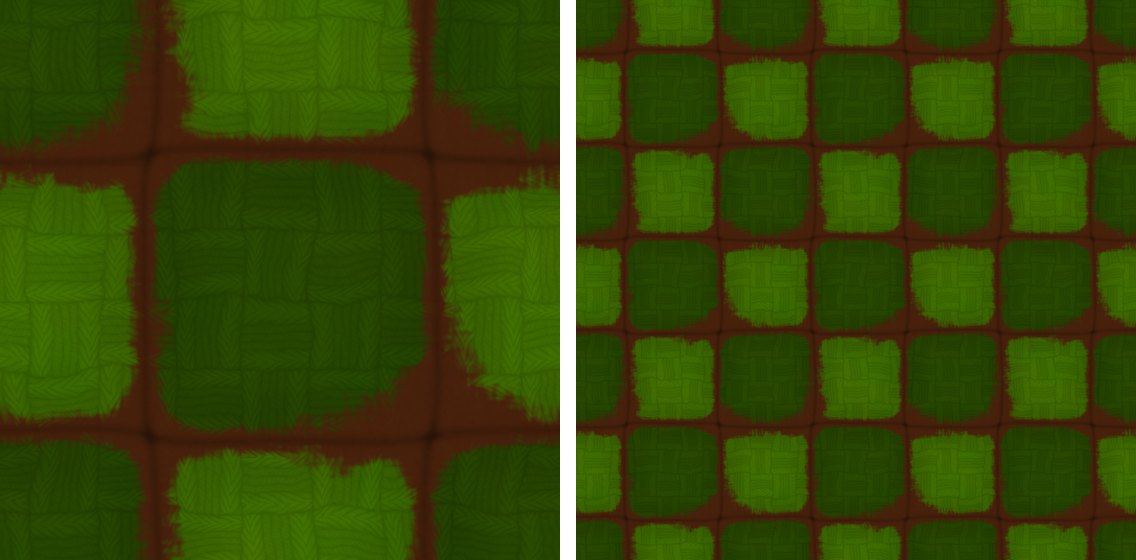
Left: one tile. Right: repeated 3 by 3.
Give the GLSL for this pattern, as a three.js fragment shader.

```glsl
// Checkered quilt of dark and light green knitted squares with soft brown earth along the seams.
#define CELLS 2.0
#define PATCHES 8.0
#define STRANDS 6.0
#define QUILT_CENTER vec2(0.518, 0.473)
#define PATCH_SHIFT vec2(0.47, 0.70)
#define BULGE 0.024
#define EARTH_WIDTH 0.046
#define CORNER_RADIUS 0.21
#define DARK_GREEN vec3(0.145, 0.269, 0.0)
#define LIGHT_GREEN vec3(0.232, 0.408, 0.0)
#define EARTH vec3(0.278, 0.127, 0.044)

varying vec2 vUv;

const float PI = 3.14159;

float hash(vec2 p) {
  vec3 q = fract(vec3(p.xyx) * 0.1031);
  q += dot(q, q.yzx + 33.33);
  return fract((q.x + q.y) * q.z);
}

// Value noise that wraps after a whole number of lattice steps
float noise(vec2 uv, vec2 freq, float seed) {
  vec2 p = uv * freq;
  vec2 i = floor(p);
  vec2 f = fract(p);
  f = f * f * (3.0 - 2.0 * f);
  vec2 a = mod(i, freq) + seed;
  vec2 b = mod(i + 1.0, freq) + seed;
  return mix(mix(hash(a), hash(vec2(b.x, a.y)), f.x),
             mix(hash(vec2(a.x, b.y)), hash(b), f.x), f.y);
}

vec2 noise2(vec2 uv, float freq, float seed) {
  return vec2(noise(uv, vec2(freq), seed), noise(uv, vec2(freq), seed + 19.0)) - 0.5;
}

// Relief of a basket weave: each patch has two braids around three cords
float knitHeight(vec2 uv) {
  vec2 p = uv * PATCHES - PATCH_SHIFT;
  p += 0.22 * noise2(uv, 10.0, 3.0) + 0.06 * noise2(uv, 44.0, 61.0);
  vec2 id = floor(p);
  vec2 f = fract(p);
  bool upright = mod(id.x + id.y, 2.0) < 0.5;
  vec2 s = upright ? f : f.yx;
  if (!upright && hash(mod(id, PATCHES) + 7.0) > 0.5) s.y = 1.0 - s.y;

  float offAxis = abs(s.x - 0.5);
  float height;
  if (offAxis > 0.18) {
    float b = (offAxis - 0.34) / 0.16;
    float stagger = 0.5 * smoothstep(-0.12, 0.12, b);
    float strand = abs(sin(PI * (s.y * STRANDS - 1.8 * abs(b) + stagger)));
    height = (0.35 + 0.65 * sqrt(strand)) * (0.3 + 0.7 * sqrt(max(1.0 - b * b, 0.0)));
  } else {
    float cord = abs(cos(PI * offAxis / 0.12));
    float twist = 0.5 + 0.5 * sin(2.0 * PI * (s.y * 14.0 + s.x * 8.0));
    height = 0.2 + sqrt(cord) * (0.40 + 0.12 * twist);
  }
  vec2 border = min(f, 1.0 - f);
  return height * mix(0.65, 1.0, smoothstep(0.0, 0.05, min(border.x, border.y)));
}

// Offset of a seam: steady along a square, falling to zero at the junctions
float bow(float along) {
  float t = sin(PI * along);
  return BULGE * t / sqrt(t * t + 0.08);
}

void main() {
  // Seams, bowed so that the dark squares swell into the light ones
  vec2 p = (vUv - QUILT_CENTER) * CELLS + 0.5 + 0.02 * noise2(vUv, 6.0, 11.0);
  vec2 line = floor(p + 0.5);
  vec2 turn = 1.0 - 2.0 * mod(line, 2.0);
  vec2 away = p - line + turn * vec2(bow(p.y), bow(p.x));
  vec2 cell = line - 1.0 + step(0.0, away);
  float isLight = mod(cell.x + cell.y, 2.0);

  // Distance to the seam, and the same with rounded corners
  vec2 q = abs(away);
  float seam = min(q.x, q.y);
  float inner = seam;
  if (seam < CORNER_RADIUS) inner = CORNER_RADIUS - length(max(CORNER_RADIUS - q, 0.0));

  // Knitted green
  float height = knitHeight(vUv);
  float fibre = noise(vUv, vec2(160.0), 5.0);
  float tint = noise(vUv, vec2(9.0), 17.0);
  vec3 green = mix(DARK_GREEN, LIGHT_GREEN, isLight);
  green *= mix(0.83, 1.06, height) * (0.98 + 0.04 * fibre);
  green *= 0.92 + 0.12 * smoothstep(0.04, 0.34, inner);
  green.r *= 0.94 + 0.14 * tint;

  // Earth, worn further in at some corners and along a few edges
  float cornerness = 1.0 - smoothstep(0.12, 0.42, max(q.x, q.y));
  float wear = smoothstep(0.48, 0.85, noise(vUv, vec2(7.0), 53.0));
  float ragged = noise(vUv, vec2(26.0), 71.0) - 0.5;
  float streak = noise(vUv, vec2(128.0, 44.0), 83.0) + noise(vUv, vec2(44.0, 128.0), 97.0) - 1.0;
  float reach = EARTH_WIDTH + wear * (0.02 + 0.10 * cornerness);
  reach += 0.018 * ragged + (0.016 + 0.04 * wear) * streak - 0.02 * (height - 0.5);
  float soft = 0.024 + 0.035 * wear;
  float cover = 1.0 - smoothstep(reach - soft, reach + soft, inner);

  // Soft fold along the seams, deepest where they meet
  vec3 earth = EARTH * (0.96 + 0.04 * fibre + 0.05 * height);
  earth *= 1.0 - 0.10 * exp(-seam / 0.025);
  earth *= 1.0 - 0.10 * exp(-seam * seam / 0.00025);
  earth *= 1.0 - 0.30 * exp(-dot(q, q) / 0.0008);

  gl_FragColor = vec4(mix(green, earth, cover), 1.0);
}
```
